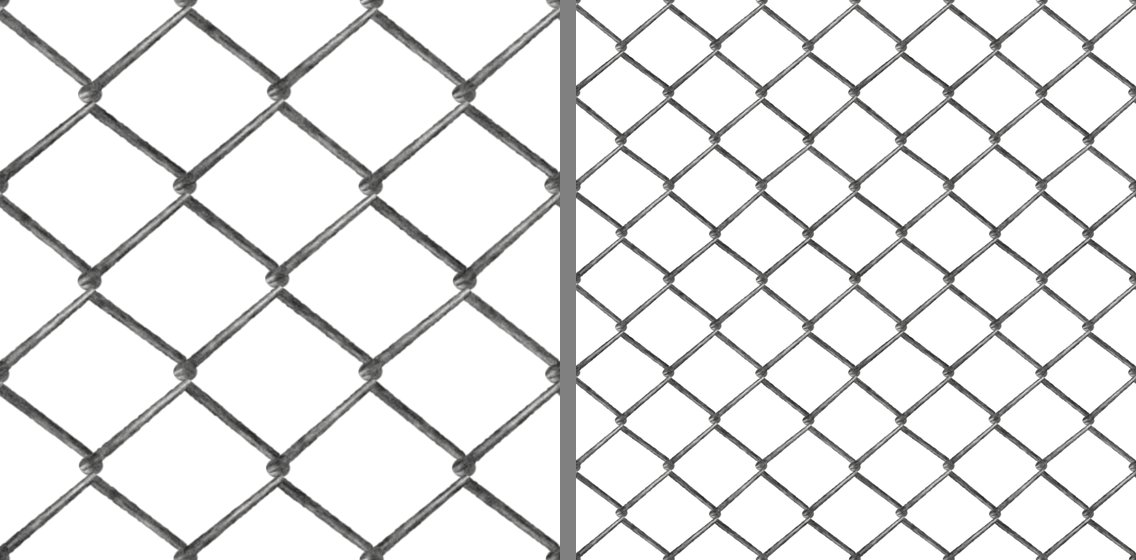
Left, the tile; right, the same tile 2 across and 2 down.
A three.js fragment shader for this pattern:

```glsl
// Chain-link wire mesh on white: a staggered lattice of knots joined by two
// sets of slanted wires. Each wire is a tapered capsule with a soft highlight,
// layered as back wires, knot bodies, then front wires with their hooks.

varying vec2 vUv;

const float REPEATS = 3.0;                  // mesh cells across and down
const float SOFT = 0.007;                   // edge softness, in cells
const float GRAIN_CELLS = 300.0;            // fine grain cells per canvas
const float GRAIN = 0.12;
const float STREAKS = 0.22;                 // uneven metal along a wire
const float ROUGH = 0.16;                   // ragged wire edges
const float KNOT_JITTER = 0.018;
const vec2 KNOT_SHIFT = vec2(-0.012, 0.002);
const vec2 KNOT_RADII = vec2(0.062, 0.053);
const vec2 FRONT_RADII = vec2(0.032, 0.023);
const vec2 BACK_RADII = vec2(0.031, 0.027);
const vec2 HOOK_RADII = vec2(0.025, 0.032);
const float DARK = 0.30;
const vec3 METAL = vec3(1.0, 0.995, 0.99);
const vec3 BACKGROUND = vec3(1.0);

float hash(vec2 p) {
  return fract(sin(dot(p, vec2(127.1, 311.7))) * 43758.5453);
}

// Value noise that wraps after a whole number of cells
float noise(vec2 p, float period) {
  vec2 i = floor(p);
  vec2 f = fract(p);
  f = f * f * (3.0 - 2.0 * f);
  vec2 lo = mod(i, period);
  vec2 hi = mod(i + 1.0, period);
  return mix(mix(hash(lo), hash(vec2(hi.x, lo.y)), f.x),
             mix(hash(vec2(lo.x, hi.y)), hash(hi), f.x), f.y);
}

float bell(float x, float width) {
  return exp(-x * x / (width * width));
}

float coverage(float d) {
  return 1.0 - smoothstep(-SOFT, SOFT, d);
}

// Layers hold premultiplied shade and coverage
vec2 over(vec2 below, vec2 above) {
  return above + below * (1.0 - above.y);
}

// Tapered wire from a to b; glow is the highlight strength at both ends,
// ridge the highlight's place across the wire from -1 to 1
vec2 wire(vec2 p, vec2 a, vec2 b, vec2 radii, vec2 glow, float ridge, float seed) {
  vec2 axis = b - a;
  float len = length(axis);
  vec2 dir = axis / len;
  float along = dot(p - a, dir);
  float t = clamp(along / len, 0.0, 1.0);
  float r = mix(radii.x, radii.y, t);
  float s = dot(p - a, vec2(-dir.y, dir.x)) / r;
  float ragged = noise(vec2(along * 60.0, sign(s) * 3.0 + seed * 40.0), 64.0) - 0.5;
  float d = length(p - a - axis * t) - r * (1.0 + ROUGH * ragged);
  float streak = noise(vec2(along * 22.0, s * 2.2) + seed * 50.0, 64.0) - 0.5;
  float light = mix(glow.x, glow.y, smoothstep(0.05, 0.65, t));
  float shade = DARK + light * bell(s - ridge, 0.5)
              + STREAKS * streak + 0.08 * (seed - 0.5);
  float c = coverage(d);
  return vec2(shade * c, c);
}

// Rounded body with a pale rim at the lower left
vec2 knotBody(vec2 p) {
  float e = length(p / KNOT_RADII);
  float c = coverage((e - 1.0) * KNOT_RADII.y);
  float rim = bell(length((p - vec2(-0.027, -0.027)) * vec2(0.7, 1.4)), 0.022);
  float shade = DARK + 0.09 * bell(e - 0.8, 0.2) + 0.38 * rim;
  return vec2(shade * c, c);
}

// Knots sit at whole half-cells; their small offsets repeat over the canvas
vec2 knotCentre(vec2 id) {
  vec2 w = mod(id, 2.0 * REPEATS);
  vec2 jitter = vec2(hash(w + 3.7), hash(w + 9.2)) - 0.5;
  return id * 0.5 + KNOT_SHIFT + KNOT_JITTER * jitter;
}

void main() {
  vec2 p = vUv * REPEATS;
  vec2 base = floor(p * 2.0);
  vec2 back = vec2(0.0);
  vec2 body = vec2(0.0);
  vec2 front = vec2(0.0);
  vec2 hooks = vec2(0.0);

  for (int j = -1; j <= 2; j++) {
    for (int i = -1; i <= 1; i++) {
      vec2 id = base + vec2(float(i), float(j));
      if (mod(id.x + id.y, 2.0) > 0.5) continue;
      vec2 k = knotCentre(id);
      vec2 upper = knotCentre(id + vec2(1.0, 1.0));
      vec2 lower = knotCentre(id + vec2(1.0, -1.0));
      float seed = hash(mod(id, 2.0 * REPEATS) + 0.5);

      back = over(back, wire(p, k + vec2(0.02, -0.083), lower + vec2(-0.018, 0.06),
                             BACK_RADII, vec2(0.08, 0.24), -0.5, fract(seed * 7.0)));
      body = over(body, knotBody(p - k));
      front = over(front, wire(p, k + vec2(0.02, 0.032), upper + vec2(0.008, -0.061),
                               FRONT_RADII, vec2(0.14, 0.42), 0.12, seed));
      hooks = over(hooks, wire(p, k + vec2(-0.038, -0.001), k + vec2(0.027, 0.036),
                               HOOK_RADII, vec2(0.40, 0.06), -0.1, fract(seed * 5.0)));
    }
  }

  // Stack the layers, then add fine grain to the metal only
  vec2 mesh = over(over(over(back, body), front), hooks);
  float grain = GRAIN * (noise(vUv * GRAIN_CELLS, GRAIN_CELLS) - 0.5);
  vec3 metal = METAL * (mesh.x + grain * mesh.y);
  gl_FragColor = vec4(metal + BACKGROUND * (1.0 - mesh.y), 1.0);
}
```
